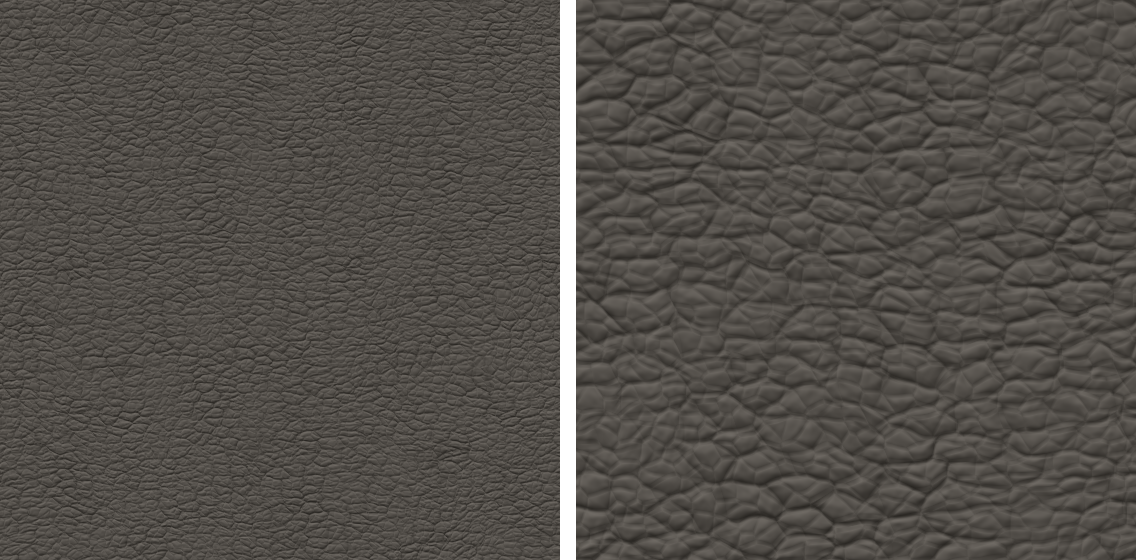
Left, the full canvas; right, a detail of the centre.
A three.js fragment shader for this texture:

```glsl
// Grey-brown grained leather: flat wide pebbles split by wavy creases.
// Two sizes of Voronoi pebbles, bent by gradient noise, form a height field
// that is lit from above by comparing heights along the light direction.

#define COARSE_CELLS vec2(31.0, 60.0)
#define SMALL_CELLS vec2(72.0, 112.0)
#define FINE_GRAIN vec2(165.0, 205.0)
#define SMALL_DEPTH 0.5
#define FINE_DEPTH 0.36
#define LIGHT_STEP 0.0014
#define LIGHT_DIR vec2(-0.24, 0.97)
#define CONTRAST 0.18
#define CREASE_SHADE 0.05
#define MID_COLOR vec3(0.322, 0.306, 0.286)

varying vec2 vUv;

vec2 hash2(vec2 p) {
  vec3 q = fract(vec3(p.xyx) * vec3(0.1031, 0.1030, 0.0973));
  q += dot(q, q.yzx + 33.33);
  return fract((q.xx + q.yz) * q.zy);
}

// Gradient noise, roughly -0.7 to 0.7
float cornerSlope(vec2 cell, vec2 offset) {
  return dot(hash2(cell) * 2.0 - 1.0, offset);
}

float noise(vec2 p) {
  vec2 i = floor(p);
  vec2 f = p - i;
  vec2 u = f * f * f * (f * (f * 6.0 - 15.0) + 10.0);
  vec2 x = vec2(1.0, 0.0);
  float low = mix(cornerSlope(i, f), cornerSlope(i + x, f - x), u.x);
  float high = mix(cornerSlope(i + x.yx, f - x.yx),
                   cornerSlope(i + 1.0, f - 1.0), u.x);
  return mix(low, high, u.y);
}

// Gap between the nearest two cell points: zero along the creases
float creaseDistance(vec2 p) {
  vec2 i = floor(p);
  vec2 f = p - i;
  float nearest = 8.0;
  float second = 8.0;
  for (int y = -1; y <= 1; y++) {
    for (int x = -1; x <= 1; x++) {
      vec2 cell = vec2(float(x), float(y));
      vec2 point = cell + 0.05 + 0.9 * hash2(i + cell);
      float d = length(point - f);
      second = min(second, max(nearest, d));
      nearest = min(nearest, d);
    }
  }
  return second - nearest;
}

// Bends the grain at three scales so that the creases wander
vec2 bend(vec2 p) {
  vec2 broad = vec2(noise(p * 4.0 + 3.7), noise(p * 4.0 + 41.3));
  vec2 middle = vec2(noise(p * 13.0 + 17.1), noise(p * 13.0 + 71.9));
  vec2 small = vec2(noise(p * 56.0 + 9.2), noise(p * 56.0 + 53.4));
  return p + 0.03 * broad + 0.009 * middle + 0.0045 * small;
}

// x: surface height, y: closeness to a main crease
vec2 leather(vec2 p) {
  vec2 q = bend(p);
  float crease = exp(-4.0 * creaseDistance(q * COARSE_CELLS + 11.0));
  float wrinkle = exp(-3.2 * creaseDistance(q * SMALL_CELLS + 37.0));
  float depth = clamp(0.85 + 0.9 * noise(p * vec2(12.0, 18.0) + 5.0), 0.4, 1.3);
  float grain = noise(q * FINE_GRAIN + 23.0);
  float height = FINE_DEPTH * grain - depth * crease - SMALL_DEPTH * wrinkle;
  return vec2(height, depth * crease);
}

void main() {
  // Slopes that face the light rise above their upper neighbour
  vec2 toLight = LIGHT_DIR * LIGHT_STEP;
  vec2 below = leather(vUv - toLight);
  vec2 above = leather(vUv + toLight);
  float slope = below.x - above.x;

  // Soft limit on highlights and shadows, then shade in the creases
  float light = CONTRAST * slope / sqrt(1.0 + slope * slope);
  float occlusion = CREASE_SHADE * (0.5 * (below.y + above.y) - 0.2);
  float patches = 0.007 * noise(vUv * 5.0 + 29.0);

  vec3 tint = vec3(1.0, 0.97, 0.94);
  gl_FragColor = vec4(MID_COLOR + tint * (light - occlusion + patches), 1.0);
}
```
